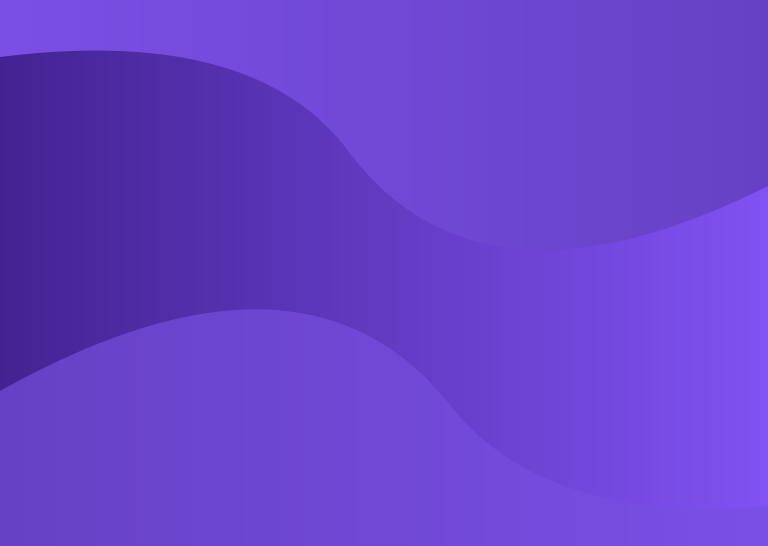
Write a WebGL 1 fragment shader that draws this background.

```glsl
precision highp float;

uniform vec2 u_resolution;

// Horizontal gradients: left and right ends
const vec3 BACK_BRIGHT = vec3(0.478, 0.310, 0.902);
const vec3 BACK_DEEP = vec3(0.400, 0.255, 0.769);
const vec3 BAND_DARK = vec3(0.263, 0.137, 0.573);
const vec3 BAND_LIGHT = vec3(0.502, 0.322, 0.949);

// Control points of the two wavy edges, as fractions of the canvas
const vec2 TOP_START = vec2(0.0, 0.8956);
const vec2 TOP_CREST = vec2(0.332, 0.9542);
const vec2 TOP_JOIN = vec2(0.4544, 0.7216);
const vec2 TOP_TROUGH = vec2(0.6276, 0.3974);
const vec2 TOP_END = vec2(1.0, 0.6593);

const vec2 LOW_START = vec2(0.0, 0.2839);
const vec2 LOW_CREST = vec2(0.3958, 0.5952);
const vec2 LOW_JOIN = vec2(0.5859, 0.2582);
const vec2 LOW_TROUGH = vec2(0.7096, 0.0385);
const vec2 LOW_END = vec2(1.0, 0.0733);

// Height and slope at x of a quadratic curve that runs left to right
vec2 curveAt(float x, vec2 a, vec2 b, vec2 c) {
  vec2 firstLeg = b - a;
  vec2 bend = a - 2.0 * b + c;
  float dx = x - a.x;
  float root = sqrt(max(firstLeg.x * firstLeg.x + bend.x * dx, 1e-6));
  float t = dx / (firstLeg.x + root);
  float height = a.y + t * (2.0 * firstLeg.y + t * bend.y);
  return vec2(height, (firstLeg.y + t * bend.y) / root);
}

// Smooth coverage of the area above an edge, one pixel wide
float coverAbove(vec2 uv, vec2 edge) {
  float slope = edge.y * u_resolution.y / u_resolution.x;
  float pixels = (uv.y - edge.x) * u_resolution.y / sqrt(1.0 + slope * slope);
  return clamp(pixels + 0.5, 0.0, 1.0);
}

void main() {
  vec2 uv = gl_FragCoord.xy / u_resolution;

  // Two curves meet smoothly along each edge
  vec2 topEdge = uv.x < TOP_JOIN.x
    ? curveAt(uv.x, TOP_START, TOP_CREST, TOP_JOIN)
    : curveAt(uv.x, TOP_JOIN, TOP_TROUGH, TOP_END);
  vec2 lowEdge = uv.x < LOW_JOIN.x
    ? curveAt(uv.x, LOW_START, LOW_CREST, LOW_JOIN)
    : curveAt(uv.x, LOW_JOIN, LOW_TROUGH, LOW_END);

  // The upper and lower fields fade in opposite directions
  vec3 upper = mix(BACK_BRIGHT, BACK_DEEP, uv.x);
  vec3 lower = mix(BACK_DEEP, BACK_BRIGHT, uv.x);
  vec3 band = mix(BAND_DARK, BAND_LIGHT, uv.x);

  vec3 color = mix(lower, band, coverAbove(uv, lowEdge));
  color = mix(color, upper, coverAbove(uv, topEdge));
  gl_FragColor = vec4(color, 1.0);
}
```
